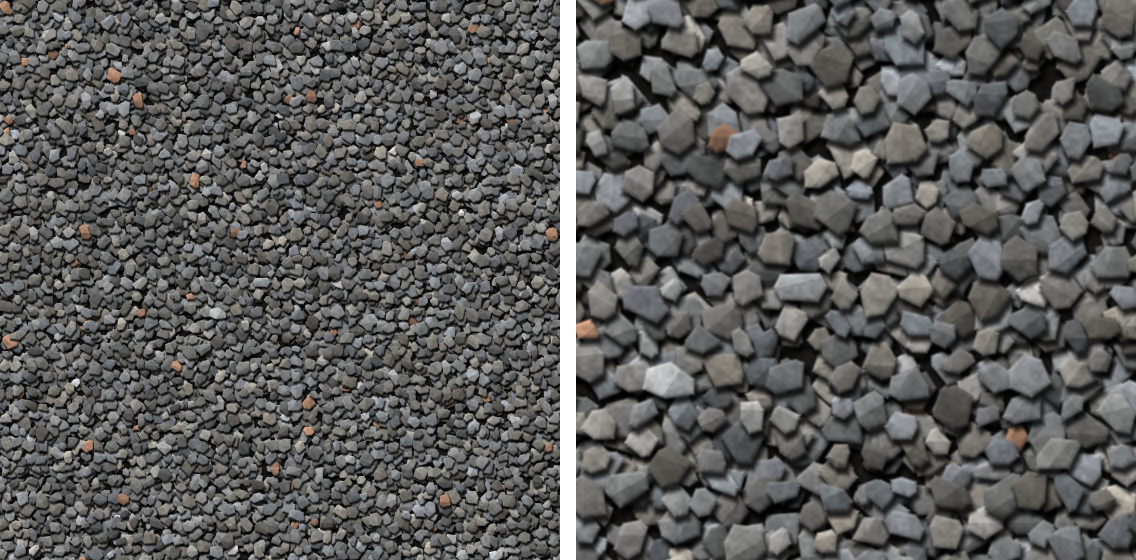
Left, the full canvas; right, a detail of the centre.
A WebGL 2 fragment shader for this texture:

```glsl
#version 300 es
precision highp float;
// Draws a dense bed of angular grey gravel, lit from above, with dark gaps.

uniform vec2 u_resolution;
out vec4 fragColor;

const float TAU = 6.28319;
const float CELLS = 42.0;              // grid cells across the canvas height
const int LAYERS = 4;                  // stacked sheets of stones
const int SIDES = 6;                   // cuts that shape one stone
const float JITTER = 0.7;              // scatter of stones in their cells
const vec2 RADIUS = vec2(0.29, 0.55);  // smallest and largest stone, in cells
const float MAX_STRETCH = 1.36;
const float EDGE_SOFT = 0.05;
const float BEVEL = 0.13;
const vec2 LIGHT = vec2(-0.35, 0.94);
const vec2 SHADOW_SHIFT = vec2(0.06, -0.15);
const float SHADOW_STRENGTH = 0.78;
const vec2 TONE = vec2(0.29, 0.63);    // darkest and palest common stone
const vec3 GROUND = vec3(0.085, 0.082, 0.078);
const vec3 COOL = vec3(0.96, 1.0, 1.05);
const vec3 WARM = vec3(1.04, 1.0, 0.93);
const vec3 RUST = vec3(1.28, 0.98, 0.80);

float hash(vec2 p) {
    return fract(sin(dot(p, vec2(127.1, 311.7))) * 43758.55);
}

float valueNoise(vec2 p) {
    vec2 i = floor(p), f = fract(p);
    f = f * f * (3.0 - 2.0 * f);
    return mix(mix(hash(i), hash(i + vec2(1, 0)), f.x),
               mix(hash(i + vec2(0, 1)), hash(i + vec2(1, 1)), f.x), f.y);
}

vec2 direction(float turn) {
    return vec2(cos(TAU * turn), sin(TAU * turn));
}

// Distances to a convex chip (x) and to its shifted shadow (y).
// The normal of the nearest side is returned in rim.
vec2 chip(vec2 q, vec2 id, float radius, out vec2 rim) {
    vec2 dist = vec2(-10.0);
    vec2 axis = direction(hash(id + 3.1));
    float stretch = mix(1.0, MAX_STRETCH, hash(id + 5.7));
    for (int k = 0; k < SIDES; k++) {
        vec2 key = id + 11.3 + 2.9 * float(k);
        vec2 n = direction((float(k) + 0.6 * hash(key)) / float(SIDES) + hash(id + 8.2));
        vec2 along = vec2(dot(n, axis), n.x * axis.y - n.y * axis.x);
        float reach = radius * mix(0.72, 1.0, hash(key + 0.7))
                    * length(along * vec2(stretch, 1.0 / stretch));
        float side = dot(q, n) - reach;
        if (side > dist.x) {
            dist.x = side;
            rim = n;
        }
        dist.y = max(dist.y, dot(q - SHADOW_SHIFT, n) - reach);
    }
    return dist;
}

// Surface colour: mineral tint, tilted top, one crease and bright or dark rims.
vec3 stoneColor(vec2 q, vec2 id, float dist, vec2 rim, float grain) {
    float kind = hash(id + 31.4);
    float tone = mix(TONE.x, TONE.y, 0.5 * (hash(id + 21.6) + hash(id + 27.9)));
    vec3 tint = mix(COOL, WARM, hash(id + 35.2));
    if (kind > 0.982) tint = RUST;
    else if (kind > 0.945) tone *= 1.25;

    vec2 creaseNormal = direction(hash(id + 41.5));
    float crease = dot(q, creaseNormal) - 0.25 * (hash(id + 44.8) - 0.3);
    float lean = dot(creaseNormal, LIGHT);
    float shade = 1.0 + 0.22 * lean * smoothstep(-0.04, 0.04, crease);
    shade += 0.16 * dot(q, LIGHT);
    shade += smoothstep(-BEVEL, 0.0, dist) * (0.24 * dot(rim, LIGHT) - 0.05);
    shade += 0.34 * (grain - 0.5);
    return tone * tint * shade;
}

void main() {
    vec2 uv = gl_FragCoord.xy / u_resolution.y;
    vec2 p = uv * CELLS;
    float soft = max(EDGE_SOFT, 0.6 * CELLS / u_resolution.y);
    float grain = 0.55 * valueNoise(p * 4.5) + 0.45 * valueNoise(p * 10.0 + 7.0);
    vec3 color = GROUND * (0.5 + grain);

    // Paint stones from the lowest sheet up, each over its own shadow.
    for (int layer = 0; layer < LAYERS; layer++) {
        vec2 sheet = p + float(layer) * vec2(13.37, 7.61);
        vec2 cell = floor(sheet);
        for (int j = -1; j <= 1; j++) {
            for (int i = -1; i <= 1; i++) {
                vec2 corner = cell + vec2(i, j);
                vec2 id = corner + 61.7 * float(layer);
                vec2 scatter = vec2(hash(id), hash(id + 1.9)) - 0.5;
                vec2 q = sheet - corner - 0.5 - JITTER * scatter;
                if (dot(q, q) > 1.5) continue;

                vec2 rim;
                float radius = mix(RADIUS.x, RADIUS.y, hash(id + 15.3));
                vec2 dist = chip(q, id, radius, rim);
                float shadow = 1.0 - smoothstep(-0.08, 0.12, dist.y);
                color *= 1.0 - SHADOW_STRENGTH * shadow;
                float cover = 1.0 - smoothstep(-soft, soft, dist.x);
                color = mix(color, stoneColor(q, id, dist.x, rim, grain), cover);
            }
        }
    }
    fragColor = vec4(clamp(color, 0.0, 1.0), 1.0);
}
```
